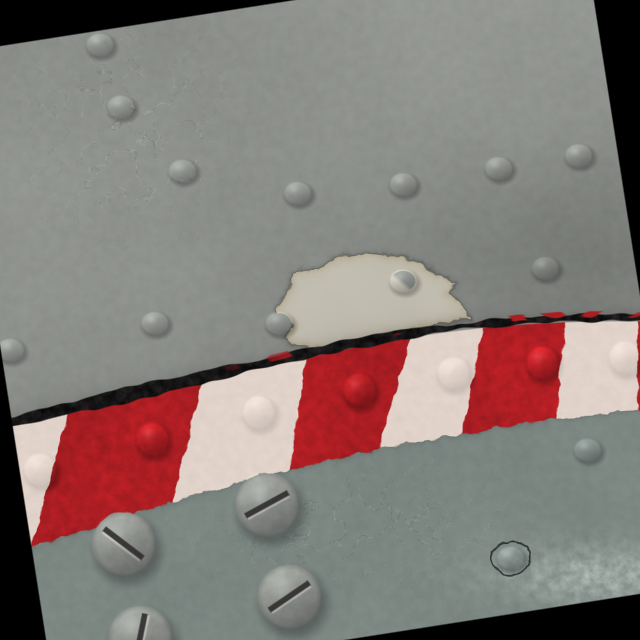
This texture is drawn by a Shadertoy shader. Its source:

```glsl
// Tilted grey riveted panel with a red and white hazard band, a paint chip and slotted screws.
#define TILT 0.155
#define EDGE 0.0016
#define RIVET_R 0.022
#define SCREW_R 0.049
#define ROUGH 0.0065
#define GRAIN 0.035
#define GREY vec3(.535, .548, .53)
#define RED vec3(.67, .115, .135)
#define WHITE vec3(.88, .825, .79)
#define BARE vec3(.755, .74, .69)
#define DARK vec3(.085, .08, .08)

const vec2 RIVETS[14] = vec2[14](
  vec2(.156, .93), vec2(.189, .833), vec2(.285, .733), vec2(.465, .698), vec2(.63, .712),
  vec2(.779, .737), vec2(.904, .757), vec2(.852, .581), vec2(.242, .495), vec2(.016, .453),
  vec2(.436, .495), vec2(.63, .561), vec2(.918, .297), vec2(.798, .128));
// Screw centre and slot angle
const vec3 SCREWS[4] = vec3[4](
  vec3(.193, .151, -.65), vec3(.417, .212, .5), vec3(.452, .068, .6), vec3(.219, .004, 1.37));
// White stripe: left and right edge, then the lean of each
const vec4 STRIPES[4] = vec4[4](
  vec4(-.1, .078, .29, .29), vec4(.293, .465, .255, .15),
  vec4(.617, .738, .3, .2), vec4(.876, .996, .1, 0));
const vec2 CHIP[19] = vec2[19](
  vec2(.43, .516), vec2(.449, .544), vec2(.458, .573), vec2(.501, .581), vec2(.521, .594),
  vec2(.547, .602), vec2(.612, .602), vec2(.638, .596), vec2(.677, .577), vec2(.71, .557),
  vec2(.7, .542), vec2(.716, .529), vec2(.733, .503), vec2(.677, .492), vec2(.612, .477),
  vec2(.508, .456), vec2(.462, .46), vec2(.447, .473), vec2(.455, .492));

vec2 gradient(vec2 cell) {
  float h = 6.2832 * fract(sin(dot(cell, vec2(127.1, 311.7))) * 4375.85);
  return vec2(cos(h), sin(h));
}
float noise(vec2 p) {
  vec2 i = floor(p), f = p - i, u = f * f * (3. - 2. * f), e = vec2(0, 1);
  return mix(mix(dot(gradient(i), f), dot(gradient(i + e.yx), f - e.yx), u.x),
    mix(dot(gradient(i + e.xy), f - e.xy), dot(gradient(i + e.yy), f - e.yy), u.x), u.y);
}
float fbm(vec2 p) { return noise(p) + .5 * noise(p * 2.1 + 7.3) + .25 * noise(p * 4.3 + 3.1); }
float inside(float d) { return 1. - smoothstep(-EDGE, EDGE, d); }
float glow(vec2 p, vec2 c, vec2 size) { vec2 q = (p - c) / size; return exp(-dot(q, q)); }
float bandTop(float x) { return .33 + .296 * x - .128 * x * x - .007 * sin(6.2832 * x); }
float bandBottom(float x) { return .125 + .373 * x - .138 * x * x; }

// Signed distance to the chip outline
float chipDistance(vec2 p) {
  float d = 1e3, s = 1.;
  for (int i = 0, j = 18; i < 19; j = i, i++) {
    vec2 e = CHIP[j] - CHIP[i], w = p - CHIP[i];
    vec2 b = w - e * clamp(dot(w, e) / dot(e, e), 0., 1.);
    d = min(d, dot(b, b));
    bvec3 c = bvec3(p.y >= CHIP[i].y, p.y < CHIP[j].y, e.x * w.y > e.y * w.x);
    if (all(c) || all(not(c))) s = -s;
  }
  return s * sqrt(d);
}

// Bump lit from the upper left, with a soft shadow at the lower right
vec3 dome(vec3 col, vec2 d, float r, float depth) {
  vec2 q = d / r;
  float body = 1. - smoothstep(.82, 1.08, length(q));
  float shade = 1. - smoothstep(.8, 1.35, length(q - vec2(.15, -.25)));
  col *= 1. - depth * shade * (1. - body);
  col *= 1. + depth * body * dot(q, vec2(-.4, .8));
  return col + .35 * depth * glow(q, vec2(-.25, .35), vec2(.35));
}

void mainImage(out vec4 fragColor, in vec2 fragCoord) {
  vec2 p = fragCoord / iResolution.xy;
  float fine = fbm(p * 65.), broad = fbm(p * 6.);
  float top = bandTop(p.x), bottom = bandBottom(p.x);

  // Grey paint with broad reflections and wrinkles
  vec3 col = GREY * (1. + .04 * broad + GRAIN * fine);
  col += .05 * glow(p, vec2(.72, .98), vec2(.35, .22)) + .03 * glow(p, vec2(.05, .65), vec2(.25));
  col -= .06 * glow(p, vec2(.88, .61), vec2(.24, .13));
  col -= vec3(.05, .02, .02) * inside(p.y - bottom);
  col += .13 * glow(p, vec2(.96, .1), vec2(.16, .045)) * (1. + fine);
  float worn = glow(p, vec2(.2, .8), vec2(.15)) + glow(p, vec2(.55, .18), vec2(.22, .09));
  col += .06 * worn * (1. - smoothstep(0., .05, abs(fbm(p * 19.)))) * sin(fine * 9.);

  // Flaked chip with a dark rim and yellowed border
  float chip = chipDistance(p) + ROUGH * fbm(p * 48.);
  col *= 1. - .38 * exp(-abs(chip) * 380.);
  vec3 bare = mix(BARE, vec3(.66, .6, .46), .55 * exp(min(chip, 0.) * 160.));
  col = mix(col, bare + .02 * broad, inside(chip));

  // Red band with sheared white stripes
  float ragged = ROUGH * fbm(p * 42.), white = 0.;
  for (int i = 0; i < 4; i++) {
    vec2 side = STRIPES[i].xy + STRIPES[i].zw * (p.y - .5 * (top + bottom));
    white = max(white, inside(max(side.x - p.x, p.x - side.y) + .7 * ragged));
  }
  vec3 paint = mix(RED * (1. + .12 * (broad + fine)), WHITE * (1. + .025 * fine), white);
  col *= 1. - .15 * exp(-abs(bottom - p.y + ragged) * 250.);
  col = mix(col, paint, inside(max(p.y - top, bottom - p.y + ragged)));

  // Dark seam above the band, thinner to the right, with red flecks
  float width = mix(.0095, .005, smoothstep(.3, .8, p.x)) * (1. + .8 * noise(vec2(p.x * 28., 2.5)));
  float seam = p.y - top - .006 + .003 * noise(p * 36.);
  col *= 1. - .18 * exp(-abs(seam) * 75.) * step(0., seam);
  col = mix(col, DARK * (1. + fine), inside(abs(seam) - width));
  float fleck = smoothstep(.12, .3, noise(p * vec2(24, 60))) * smoothstep(.3, .5, p.x);
  col = mix(col, RED, fleck * inside(abs(seam - .005) - .005));

  // Panel rivets, then the row along the band
  for (int i = 0; i < 14; i++) {
    vec2 d = (p - RIVETS[i]) * vec2(1, 1.2);
    float r = length(d);
    if (i == 10 || i == 11) col = mix(col, GREY, inside(r - .019) * smoothstep(-.012, .002, d.x + d.y));
    if (i == 13) col *= 1. - .65 * inside(abs(r - .031 - .004 * fine) - .0015);
    col = dome(col, d, RIVET_R, .24);
  }
  for (float n = 0.; n < 7.; n++) {
    float x = .0625 + .18 * n - .0046 * n * n;
    vec2 c = vec2(x, mix(bandBottom(x), bandTop(x), .6));
    col = dome(col, p - c, .026, mix(.28, .1, white));
  }

  // Slotted screws
  for (int i = 0; i < 4; i++) {
    vec2 d = p - SCREWS[i].xy;
    float a = SCREWS[i].z, r = length(d), across = dot(d, vec2(-sin(a), cos(a)));
    col = mix(col, GREY * (1. + .06 * fine), inside(r - SCREW_R + .002 * fine));
    col = dome(col, d, SCREW_R, .26);
    col = mix(col, DARK * 2.2, .9 * inside(max(abs(across) - .0045, r - .038)));
    col += .14 * inside(max(abs(across + .006) - .002, r - .037));
  }

  // Black surround of the tilted square
  vec2 q = mat2(cos(TILT), -sin(TILT), sin(TILT), cos(TILT)) * (p - .5);
  col *= inside(max(abs(q.x), abs(q.y)) - .5);
  fragColor = vec4(clamp(col, 0., 1.), 1);
}
```
